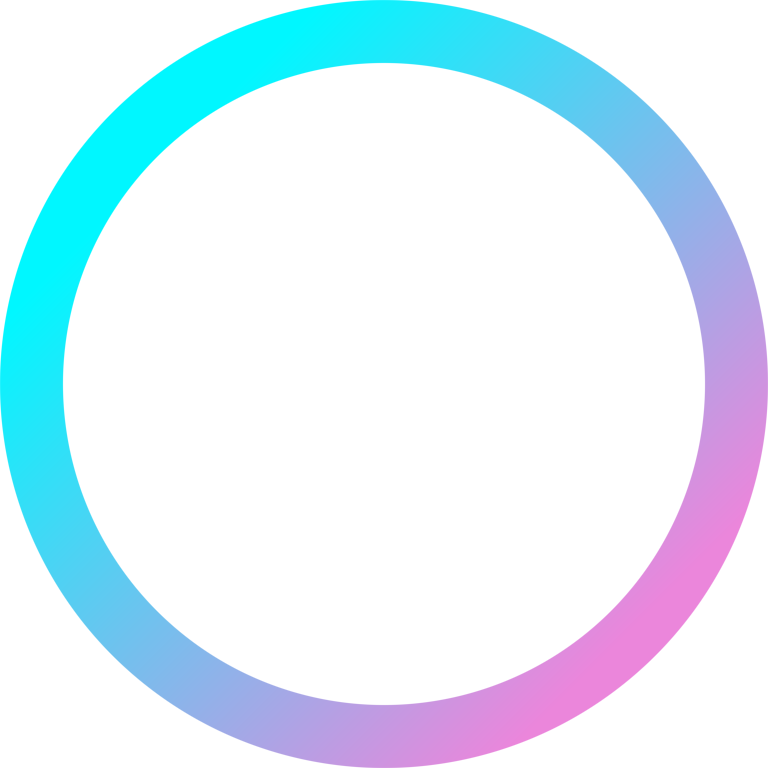
This background is drawn by a Shadertoy shader. Its source:

```glsl
void mainImage(out vec4 fragColor, in vec2 fragCoord) {
    vec2 uv = fragCoord / iResolution.xy;
    float scale = min(iResolution.x, iResolution.y);
    vec2 p = (fragCoord - 0.5 * iResolution.xy) / scale;
    float pixel = 1.0 / scale;

    // Diagonal gradient from upper left to lower right
    float diagonal = 0.5 * (p.x - p.y) + 0.5;
    float blend = clamp((diagonal - 0.21) / 0.61, 0.0, 1.0);
    vec3 cyan = vec3(0.0, 0.97, 1.0);
    vec3 pink = vec3(0.92, 0.525, 0.86);
    vec3 ringColor = mix(cyan, pink, blend);

    // Ring touching the canvas edges, with smoothed borders
    float ringDistance = abs(length(p) - 0.459) - 0.041;
    float coverage = 1.0 - smoothstep(-0.75 * pixel, 0.75 * pixel, ringDistance);

    fragColor = vec4(mix(vec3(1.0), ringColor, coverage), 1.0);
}
```
